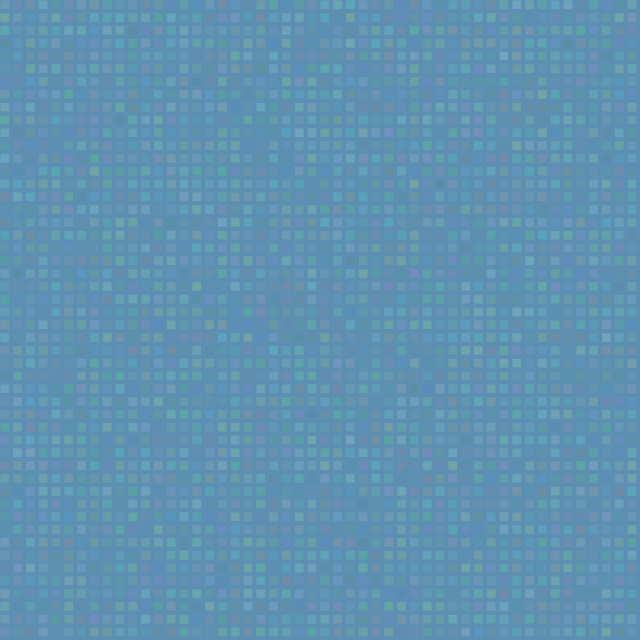
Give the GLSL for this pattern, as a Shadertoy shader.

```glsl
// A 50 by 50 grid of small square tiles on a muted blue ground.
// Each tile takes its red, green and blue from a hash of its cell, within a
// narrow range, so hues drift between teal, green, violet and pale blue.

vec3 hash32(vec2 p) {
    vec3 q = fract(p.xyx * vec3(0.1031, 0.1030, 0.0973));
    q += dot(q, q.yxz + 33.33);
    return fract((q.xxy + q.yzz) * q.zyx);
}

float boxDistance(vec2 p, vec2 halfSize) {
    vec2 d = abs(p) - halfSize;
    return length(max(d, 0.0)) + min(max(d.x, d.y), 0.0);
}

void mainImage(out vec4 fragColor, in vec2 fragCoord) {
    // Grid counted from the upper left corner
    vec2 fromTop = vec2(fragCoord.x, iResolution.y - fragCoord.y);
    vec2 grid = fromTop / iResolution.y * 50.0;
    float pixel = 50.0 / iResolution.y;

    // Tile sits toward the upper left of its cell
    float d = boxDistance(fract(grid) - 0.372, vec2(0.338));
    float tile = clamp(0.5 - d / pixel, 0.0, 1.0);

    // Independent random channels give each tile its tint
    vec3 ground = vec3(0.361, 0.561, 0.698);
    vec3 tint = vec3(0.345, 0.548, 0.642) + 0.1 * hash32(floor(grid) + 7.0);

    fragColor = vec4(mix(ground, tint, tile), 1.0);
}
```
